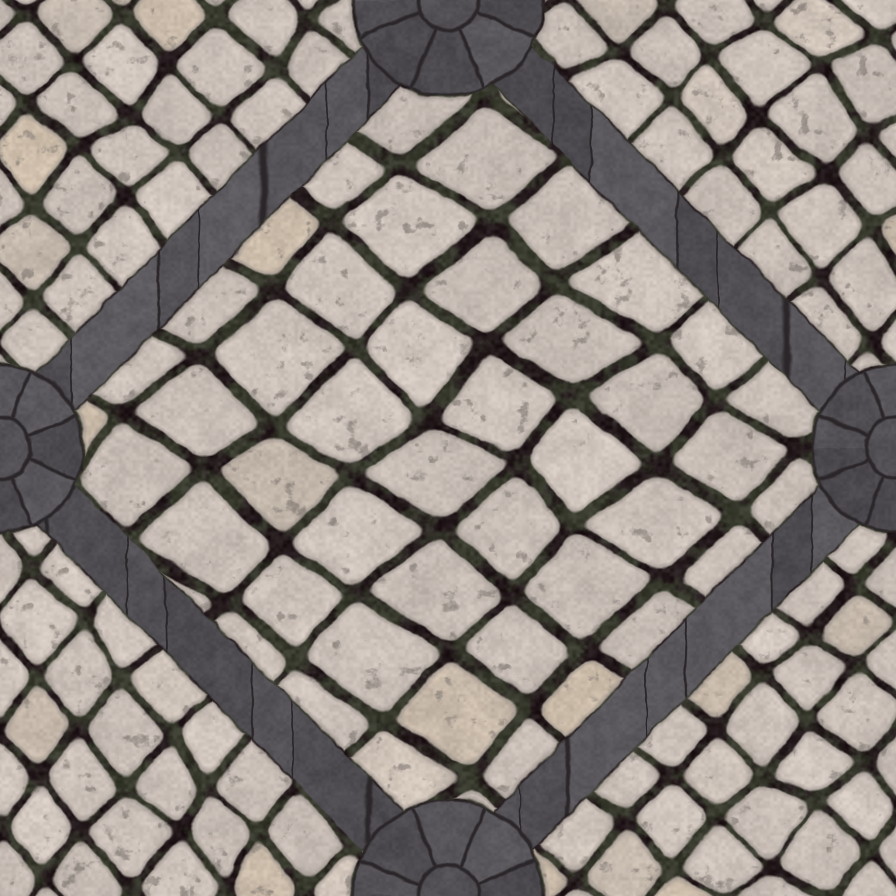
A Shadertoy shader for this texture:

```glsl
// Pale cobbled pavement divided by a diamond of dark slate bands with round slate joints.
const float TAU = 6.28319;

float hash(vec2 p) {
    return fract(sin(dot(p, vec2(127.1, 311.7))) * 43758.5453);
}

float noise(vec2 p) {
    vec2 i = floor(p), f = fract(p);
    f = f * f * (3.0 - 2.0 * f);
    vec2 e = vec2(0.0, 1.0);
    return mix(mix(hash(i), hash(i + e.yx), f.x),
               mix(hash(i + e.xy), hash(i + e.yy), f.x), f.y);
}

float fbm(vec2 p) {
    float sum = 0.0, gain = 0.5;
    for (int i = 0; i < 4; i++) {
        sum += gain * noise(p);
        p = p * 2.03 + 17.3;
        gain *= 0.5;
    }
    return sum / 0.9375;
}

float smoothMax(float a, float b, float k) {
    float h = max(k - abs(a - b), 0.0) / k;
    return max(a, b) + 0.25 * h * h * k;
}

// Lattice corner displaced at random, shared by the four stones around it
vec2 corner(vec2 id, vec2 seed, float jitter) {
    vec2 k = id + seed;
    return id - 0.5 + jitter * (vec2(hash(k), hash(k + 41.7)) - 0.5);
}

// Irregular quads on a skewed lattice: x = signed distance, y = stone hash
vec2 cobbles(vec2 p, vec2 anchor, vec2 along, vec2 across, float gap, float jitter) {
    mat2 basis = mat2(along, across);
    vec2 cell = floor(inverse(basis) * (p - anchor) + 0.5);
    vec2 seed = floor(anchor * 97.0);
    vec2 nearest = vec2(1.0, 0.0);
    for (int j = -1; j <= 1; j++)
    for (int i = -1; i <= 1; i++) {
        vec2 id = cell + vec2(i, j);
        float tone = hash(id + seed + 7.3);
        vec2 start = anchor + basis * corner(id, seed, jitter);
        float d = -1.0;
        for (int k = 1; k <= 4; k++) {
            vec2 offset = vec2(k == 1 || k == 2, k == 2 || k == 3);
            vec2 end = anchor + basis * corner(id + offset, seed, jitter);
            vec2 edge = normalize(end - start);
            float inset = gap * (0.5 + hash(id * 3.1 + seed + float(k)));
            d = smoothMax(d, dot(p - start, vec2(edge.y, -edge.x)) + inset, 0.015);
            start = end;
        }
        if (d < nearest.x) nearest = vec2(d, tone);
    }
    return nearest;
}

// Large stones inside the diamond, smaller ones in each corner
vec2 paving(vec2 p, float diamond) {
    if (diamond < 0.0)
        return cobbles(p, vec2(0.471, 0.612), vec2(0.090, -0.065), vec2(0.078, 0.072), 0.0062, 0.25);
    if (p.y > 0.5) {
        if (p.x < 0.5)
            return cobbles(p, vec2(0.141, 0.824), vec2(0.055, -0.055), vec2(0.053, 0.051), 0.0043, 0.28);
        return cobbles(p, vec2(0.859, 0.811), vec2(0.057, -0.066), vec2(0.056, 0.047), 0.0043, 0.28);
    }
    if (p.x < 0.5)
        return cobbles(p, vec2(0.143, 0.186), vec2(0.049, -0.060), vec2(0.047, 0.056), 0.0043, 0.28);
    return cobbles(p, vec2(0.853, 0.193), vec2(0.055, -0.046), vec2(0.051, 0.055), 0.0043, 0.28);
}

// Wedges around a hub: x = distance to a seam, y = wedge hash
vec2 wedges(vec2 rel, float hubRadius) {
    float r = length(rel), turn = atan(rel.y, rel.x) * 8.0 / TAU;
    float radial = abs(fract(turn) - 0.5) * r * TAU / 8.0;
    float rim = abs(r - hubRadius);
    return r < hubRadius ? vec2(rim, 0.4) : vec2(min(rim, radial), hash(vec2(floor(turn + 0.5), 3.0)));
}

// Blocks along a band: x = distance to a seam, y = block hash
vec2 blocks(float x, float side) {
    float u = x * 15.0 + 0.25 * sin(x * 40.0 + side * 2.0) + side * 0.3;
    return vec2((0.5 - abs(fract(u) - 0.5)) * 0.094, hash(vec2(floor(u), side)));
}

vec3 stoneColor(vec2 p, float d, float tone) {
    vec3 color = mix(vec3(0.79, 0.75, 0.72), vec3(0.77, 0.70, 0.61), smoothstep(0.78, 1.0, tone) * 0.7);
    color *= 0.97 + 0.07 * fract(tone * 7.0) + 0.14 * (fbm(p * 38.0) - 0.5);
    float stain = smoothstep(0.66, 0.82, fbm(p * 65.0 + tone * 9.0));
    color = mix(color, vec3(0.48, 0.45, 0.43), 0.6 * stain);
    color += 0.07 * (noise(p * 260.0) - 0.5);
    return mix(color, vec3(0.58, 0.55, 0.53), 0.6 * smoothstep(-0.006, 0.0, d));
}

vec3 slateColor(vec2 p, vec2 piece) {
    vec3 color = mix(vec3(0.29, 0.28, 0.30), vec3(0.37, 0.36, 0.38), piece.y);
    color += 0.07 * (fbm(p * 60.0) - 0.5) + 0.04 * (noise(p * 280.0) - 0.5);
    return mix(vec3(0.17, 0.15, 0.16), color, smoothstep(0.0006, 0.0035, piece.x));
}

void mainImage(out vec4 fragColor, in vec2 fragCoord) {
    vec2 uv = fragCoord / iResolution.xy;
    float soft = max(0.0016, 1.0 / iResolution.y);
    vec2 p = uv + 0.007 * (vec2(fbm(uv * 45.0), fbm(uv * 45.0 + 50.0)) - 0.5);

    // Diamond bands and the joints at its four tips
    vec2 q = abs(p - 0.5);
    float diamond = (q.x + q.y - 0.5) * 0.7071;
    float band = abs(diamond) - 0.030;
    bool vertical = q.y > q.x;
    vec2 tip = vertical ? vec2(0.5, step(0.5, p.y)) : vec2(step(0.5, p.x), 0.5);
    float disc = length(p - tip) - (vertical ? 0.107 : 0.093);
    float slate = min(band, disc);
    vec2 piece = disc < 0.0 ? wedges(p - tip, 0.034) : blocks(p.x, step(0.5, p.x) + 2.0 * step(0.5, p.y));
    piece.x = min(piece.x, abs(disc));

    // Mossy joints, then pale stones, then slate
    vec3 color = mix(vec3(0.13, 0.09, 0.10), vec3(0.22, 0.23, 0.18), smoothstep(0.3, 0.65, fbm(uv * 50.0)));
    color += 0.10 * (noise(uv * 220.0) - 0.5);
    vec2 stone = paving(p, diamond);
    float stoneEdge = max(stone.x, 0.002 - slate);
    color = mix(color, stoneColor(uv, stoneEdge, stone.y), smoothstep(soft, -soft, stoneEdge));
    color = mix(color, slateColor(uv, piece), smoothstep(soft, -soft, slate));
    fragColor = vec4(color, 1.0);
}
```
